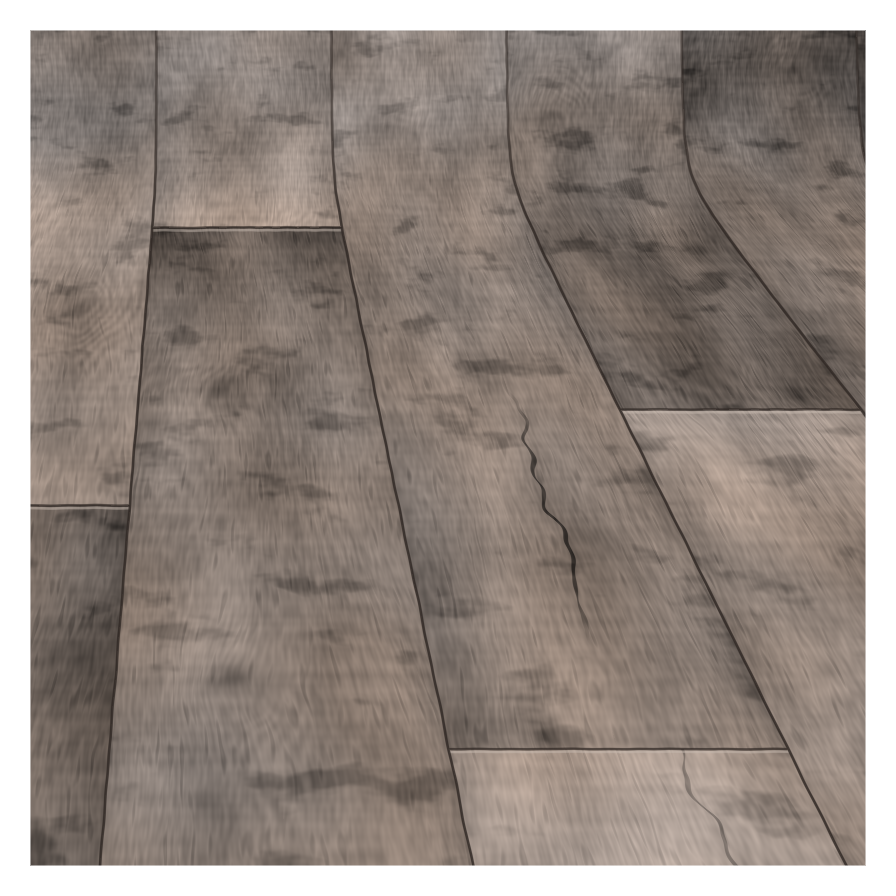
Give the GLSL for this texture, as a Shadertoy shader.

```glsl
float hash(vec2 p) {
    return fract(sin(dot(p, vec2(127.1, 311.7))) * 43758.5);
}

vec2 randomGradient(vec2 cell) {
    float angle = 6.28318 * hash(cell);
    return vec2(cos(angle), sin(angle));
}

float gradientNoise(vec2 p) {
    vec2 i = floor(p), f = p - i;
    vec2 s = f * f * f * (f * (f * 6.0 - 15.0) + 10.0);
    vec2 e = vec2(1, 0);
    float low = mix(dot(randomGradient(i), f), dot(randomGradient(i + e), f - e), s.x);
    float high = mix(dot(randomGradient(i + e.yx), f - e.yx), dot(randomGradient(i + 1.0), f - 1.0), s.x);
    return mix(low, high, s.y);
}

float fbm(vec2 p) {
    float sum = 0.0, amplitude = 1.0;
    for (int i = 0; i < 4; i++) {
        sum += amplitude * gradientNoise(p);
        p = p * 2.03 + 17.3;
        amplitude *= 0.5;
    }
    return sum;
}

float line(float d, float halfWidth, float pixel) {
    return 1.0 - smoothstep(halfWidth - pixel * 0.5, halfWidth + pixel, abs(d));
}

// x: dark knot cores, y: swelling of the grain around them
vec2 knots(vec2 q, float seed) {
    vec2 result = vec2(0);
    float row = floor(q.y * 1.2);
    for (int j = -1; j <= 1; j++) {
        vec2 cell = vec2(seed, row + float(j));
        vec2 center = vec2(0.2 + 0.6 * hash(cell), (cell.y + 0.2 + 0.6 * hash(cell + 5.1)) / 1.2);
        vec2 d = (q - center) * vec2(1.0, 1.4);
        d += 0.06 * vec2(gradientNoise(q * 9.0), gradientNoise(q * 9.0 + 31.0));
        float r = dot(d, d);
        result += hash(cell + 9.7) * vec2(exp(-r * 350.0) + 0.4 * exp(-r * 45.0), exp(-r * 22.0));
    }
    return result;
}

void mainImage(out vec4 fragColor, in vec2 fragCoord) {
    vec2 p = fragCoord / iResolution.xy;
    float pixel = 1.0 / iResolution.y;

    // Sheet: upright at the top, curving into a floor that widens toward the viewer
    float drop = 0.798 - p.y;
    float ramp = 0.5 * (drop + sqrt(drop * drop + 0.0016));
    float width = 0.1947 + 0.29 * ramp;
    float u = (p.x - 0.2305) / width + 0.286;
    float v = (ramp - drop) / 0.1947 - log(width / 0.1947) / 0.29;
    u += 0.004 * gradientNoise(vec2(floor(u + 0.5) * 7.0, v * 9.0));
    int plank = int(clamp(floor(u) + 1.0, 0.0, 5.0));
    float across = fract(u);

    // Joint height of each plank; tones on the wall, above the joint, below it, at the bottom
    float joints[6] = float[6](0.436, 0.746, 0.164, 0.543, -1.0, -1.0);
    vec4 tones[6] = vec4[6](
        vec4(0.51, 0.61, 0.44, 0.45), vec4(0.54, 0.66, 0.41, 0.55),
        vec4(0.57, 0.55, 0.66, 0.68), vec4(0.54, 0.44, 0.63, 0.57),
        vec4(0.38, 0.51, 0.50, 0.50), vec4(0.34, 0.40, 0.40, 0.40));
    float joint = joints[plank];
    vec4 tone = tones[plank];
    float jointDistance = p.y - joint + 0.001 * gradientNoise(vec2(u * 12.0, joint * 50.0));
    bool below = jointDistance < 0.0;
    float wall = smoothstep(0.74, 0.9, p.y);
    float shade = below ? mix(tone.w, tone.z, exp(jointDistance * 7.0)) : mix(tone.y, tone.x, wall);

    // Mottling, growth rings, knots and fine fibres
    float seed = float(plank) * 7.0 + (below ? 53.0 : 11.0);
    vec2 q = vec2(across, v);
    vec2 shift = vec2(seed * 3.7, seed * 1.9);
    vec2 knot = knots(q, seed);
    float mottle = fbm(q * vec2(2.6, 1.8) + shift);
    float field = across * 0.5 + 0.9 * gradientNoise(q * vec2(1.7, 0.8) + shift)
        + 0.08 * gradientNoise(q * vec2(7.0, 4.0) + shift) + 0.5 * knot.y;
    float rings = sin(field * 75.0) * smoothstep(-0.2, 0.4, gradientNoise(q * 2.3 + shift + 8.0));
    vec2 bent = vec2(across + 0.12 * field, v);
    float fibre = gradientNoise(bent * vec2(46.0, 8.0) + shift);
    float fineFibre = gradientNoise(bent * vec2(85.0, 19.0) + shift);
    float sawMarks = gradientNoise(q * vec2(3.0, 38.0) + shift);
    float smudge = smoothstep(0.2, 0.6, fbm(q * vec2(3.0, 6.5) + shift + 40.0));
    shade += 0.14 * mottle + 0.022 * rings + 0.075 * fibre + 0.06 * fineFibre + 0.035 * sawMarks;
    shade -= 0.12 * smudge + 0.17 * knot.x + 0.05 * pow(abs(across * 2.0 - 1.0), 4.0);
    shade -= 0.10 * smoothstep(0.2, 0.5, fibre) * (1.0 - wall);

    // Wandering split through the middle plank
    if (plank == 2) {
        float path = (below ? 0.69 : 0.57) + 0.13 * gradientNoise(vec2(v * 2.4, 3.0))
            + 0.05 * gradientNoise(vec2(v * 11.0, 8.0));
        float extent = below ? 0.7 : smoothstep(0.27, 0.35, p.y) * (1.0 - smoothstep(0.5, 0.58, p.y));
        float gap = (across - path) * width;
        float thickness = 0.0017 + 0.0025 * gradientNoise(vec2(v * 14.0, 2.0));
        shade -= extent * (0.24 * line(gap, thickness, pixel) + 0.06 * exp(-abs(gap) * 90.0));
    }

    // Warm brown on the floor, cooler grey on the wall and in patches
    float grey = clamp(0.25 + 0.5 * wall + 0.7 * gradientNoise(q * 1.9 + shift + 20.0), 0.0, 1.0);
    shade = clamp(shade, 0.16, 0.82);
    vec3 color = shade * mix(vec3(1.02, 0.905, 0.825), vec3(0.98, 0.925, 0.895), grey);

    // Long seams and end joints, with a worn light edge under each joint
    float slope = 0.29 * (u - 0.286) * (1.0 - wall);
    float seamDistance = min(across, 1.0 - across) * width / sqrt(1.0 + slope * slope);
    float seam = line(seamDistance, 0.0012, pixel) * mix(0.85, 0.55, wall);
    color = mix(color, vec3(0.78, 0.73, 0.69), 0.5 * line(jointDistance + 0.003, 0.0012, pixel));
    seam = max(seam, 0.75 * line(jointDistance, 0.0011, pixel));
    color = mix(color, vec3(0.19, 0.16, 0.145), seam);

    // White border
    vec2 inset = abs(p - 0.5) - 0.466;
    float border = smoothstep(-pixel, pixel, max(inset.x, inset.y));
    fragColor = vec4(mix(color, vec3(1), border), 1.0);
}
```
